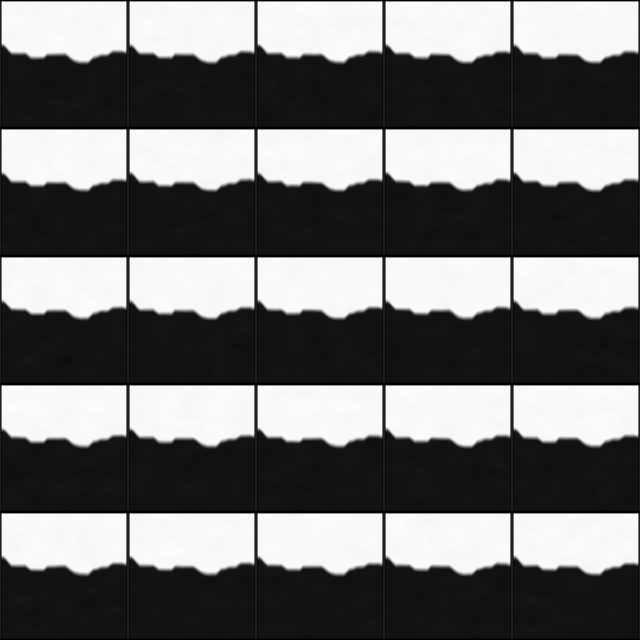
A Shadertoy shader for this pattern:

```glsl
// Grid of square tiles, each split into white above and black below by a soft ragged edge.

const float REPEATS = 5.0;
const vec3 WHITE = vec3(0.977);
const vec3 CHARCOAL = vec3(0.07);
const vec3 LINE_BLACK = vec3(0.0);
const vec3 LINE_GREY = vec3(0.33);

// Pseudo-random unit vector for a lattice point
vec2 latticeGradient(vec2 point) {
    float angle = 6.2832 * fract(sin(dot(point, vec2(127.1, 311.7))) * 43758.5);
    return vec2(cos(angle), sin(angle));
}

// Gradient noise that wraps after a whole number of lattice cells
float wrappedNoise(vec2 p, vec2 period) {
    vec2 base = floor(p);
    vec2 f = p - base;
    vec2 blend = f * f * f * (f * (f * 6.0 - 15.0) + 10.0);
    vec4 corner;
    for (int i = 0; i < 4; i++) {
        vec2 offset = vec2(i & 1, i >> 1);
        corner[i] = dot(latticeGradient(mod(base + offset, period)), f - offset);
    }
    return mix(mix(corner.x, corner.y, blend.x), mix(corner.z, corner.w, blend.x), blend.y);
}

// Depth of the ragged edge below the tile top: a chain of smooth steps (start, end, drop)
float edgeDepth(float x) {
    const vec3 steps[9] = vec3[9](
        vec3(0.02, 0.10, 0.064), vec3(0.19, 0.25, 0.033), vec3(0.335, 0.375, -0.026),
        vec3(0.50, 0.59, 0.050), vec3(0.57, 0.63, 0.011), vec3(0.68, 0.74, -0.039),
        vec3(0.74, 0.80, -0.016), vec3(0.83, 0.89, -0.028), vec3(0.95, 0.98, 0.006));
    float depth = 0.355;
    for (int i = 0; i < 9; i++) {
        depth += steps[i].z * smoothstep(steps[i].x, steps[i].y, x);
    }
    return depth;
}

// Antialiased coverage of a line with the given half width
float lineMask(float dist, float halfWidth, float pixel) {
    return clamp((halfWidth - dist) / pixel + 0.5, 0.0, 1.0);
}

// White and charcoal areas with faint mottling
vec3 tileFill(vec2 cell, float mottle, float softness) {
    float below = 1.0 - cell.y - edgeDepth(cell.x);
    float dark = smoothstep(-softness, softness, below + 0.006 * mottle);
    return mix(WHITE + 0.016 * mottle, CHARCOAL + 0.014 * mottle, dark);
}

void mainImage(out vec4 fragColor, in vec2 fragCoord) {
    vec2 uv = fragCoord / iResolution.xy;
    vec2 cell = fract(uv * REPEATS);
    vec2 pixel = REPEATS / iResolution.xy;

    // Wear differs from tile to tile but wraps over the canvas
    vec2 coarse = vec2(25.0, 40.0);
    vec2 fine = vec2(60.0, 90.0);
    float mottle = wrappedNoise(uv * coarse, coarse) + 0.6 * wrappedNoise(uv * fine, fine);
    vec3 color = tileFill(cell, mottle, 0.024);

    // Black grid, with a thin grey core in the vertical lines
    vec2 border = min(cell, 1.0 - cell);
    float vertical = lineMask(border.x, 0.012, pixel.x);
    float horizontal = lineMask(border.y, 0.011, pixel.y);
    float core = lineMask(border.x, 0.003, pixel.x);
    color = mix(color, LINE_BLACK, vertical);
    color = mix(color, LINE_GREY, core);
    color = mix(color, LINE_BLACK, horizontal);

    fragColor = vec4(clamp(color, 0.0, 1.0), 1.0);
}
```
